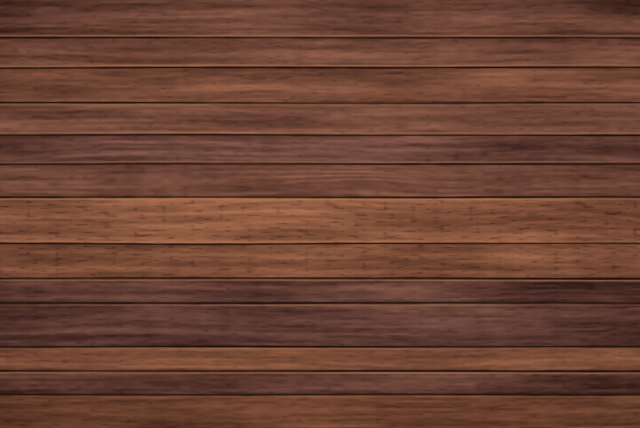
Reproduce this texture procedurally as a WebGL 1 fragment shader.

```glsl
precision highp float;
uniform vec2 u_resolution;

#define PLANKS 13.0
#define DARK_WOOD vec3(0.30, 0.18, 0.14)
#define LIGHT_WOOD vec3(0.58, 0.39, 0.30)
#define BARE_EDGE vec3(0.72, 0.48, 0.32)
#define GAP_COLOR vec3(0.11, 0.06, 0.05)
#define COOL_TINT vec3(0.97, 0.97, 1.08)
#define WARM_TINT vec3(1.05, 1.00, 0.91)
#define GAP_WIDTH 0.0021
#define EDGE_WIDTH 0.0024
#define GRAIN 0.72
#define PORES 0.34
#define VIGNETTE 0.75

float hash(vec2 p) {
  return fract(sin(dot(p, vec2(127.1, 311.7))) * 43758.55);
}

float noise(vec2 p) {
  vec2 i = floor(p), f = fract(p);
  f = f * f * (3.0 - 2.0 * f);
  return mix(mix(hash(i), hash(i + vec2(1, 0)), f.x),
             mix(hash(i + vec2(0, 1)), hash(i + vec2(1, 1)), f.x), f.y);
}

// Band of soft profile, never thinner than a pixel
float band(float d, float width) {
  float w = max(width, 0.6 / u_resolution.y);
  return exp(-d * d / (w * w)) * min(1.0, width / w);
}

// Long fibres, fine streaks and slow blotches along the board
float grain(vec2 p) {
  float blotch = noise(p * vec2(3.5, 22.0)) - 0.5;
  float fibre = noise(p * vec2(2.6, 75.0) + 31.0) - 0.5;
  float streak = noise(p * vec2(9.0, 160.0) + 67.0) - 0.5;
  float fleck = noise(p * vec2(45.0, 190.0) + 11.0) - 0.5;
  return 0.55 * blotch + 0.6 * fibre + 0.55 * streak + 0.3 * fleck;
}

void main() {
  vec2 uv = gl_FragCoord.xy / u_resolution;
  vec2 p = vec2(uv.x * u_resolution.x / u_resolution.y, 1.0 - uv.y);

  // Board heights, tones and warmth, from the top down
  mat4 heights = mat4(0.088, 0.070, 0.082, 0.076, 0.067, 0.078, 0.109, 0.080,
                      0.057, 0.102, 0.058, 0.055, 0.078, 0.0, 0.0, 0.0);
  mat4 tones = mat4(0.48, 0.54, 0.56, 0.55, 0.36, 0.52, 0.72, 0.65,
                    0.20, 0.30, 0.54, 0.32, 0.40, 0.0, 0.0, 0.0);
  mat4 warmths = mat4(0.4, 0.5, 0.7, 0.4, 0.1, 0.4, 0.9, 0.9,
                      0.1, 0.0, 0.9, 0.2, 1.0, 0.0, 0.0, 0.0);

  float top = 0.0, board = 0.0, tone = 0.0, warmth = 0.0;
  float gap = 0.0, edge = 0.0, shade = 0.0;
  for (int i = 0; i < 4; i++) {
    for (int j = 0; j < 4; j++) {
      float row = float(i * 4 + j);
      if (row < PLANKS) {
        float wobble = 0.003 * (noise(vec2(p.x * 2.2, row * 7.3)) - 0.5);
        float d = p.y - top + wobble;
        if (row < 0.5 || d > 0.0) {
          board = row;
          tone = tones[i][j];
          warmth = warmths[i][j];
        }
        if (row > 0.5) {
          // The bare edge lies above or below the gap
          float side = (mod(row, 3.0) < 0.5 || row > 7.5) ? 1.0 : -1.0;
          float wear = noise(vec2(p.x * 3.5, row * 13.7 + 4.0));
          float nick = noise(vec2(p.x * 24.0, row * 5.1 + 90.0));
          float open = 0.6 + 0.45 * wear;
          gap = max(gap, open * band(d, GAP_WIDTH * (0.7 + 0.6 * nick)));
          float bare = 0.35 + 0.45 * hash(vec2(row, 3.0)) + 0.3 * (wear - 0.5);
          edge = max(edge, bare * (0.75 + 0.25 * nick)
                     * band(d - side * 0.0052, EDGE_WIDTH));
          shade = max(shade, exp(-abs(d) / 0.007));
        }
        top += heights[i][j];
      }
    }
  }

  // Fibres bend slowly and swell around a faint knot
  vec2 knot = (p - vec2(0.87, 0.425)) / vec2(0.13, 0.025);
  vec2 fibre = p + vec2(board * 5.7, board * 0.37);
  fibre.y += 0.014 * (noise(p * vec2(3.0, 8.0) + board * 9.0) - 0.5);
  fibre.y += 0.014 * exp(-dot(knot, knot));
  float value = tone + GRAIN * grain(fibre);

  // Short dark pores, denser on some boards
  float pore = noise(fibre * vec2(60.0, 210.0) + 43.0);
  float density = 0.4 + 0.6 * smoothstep(0.5, 0.75, tone);
  value -= PORES * density * smoothstep(0.66, 0.95, pore);

  // Darker corners and board borders
  vec2 c = uv - 0.5;
  value += 0.08 - VIGNETTE * dot(c, c) - 0.14 * shade;

  vec3 color = mix(DARK_WOOD, LIGHT_WOOD, clamp(value, -0.35, 1.4));
  color *= mix(COOL_TINT, WARM_TINT, warmth);
  color = mix(color, BARE_EDGE * (1.0 - 0.5 * dot(c, c)), clamp(edge, 0.0, 1.0));
  color = mix(color, GAP_COLOR, clamp(gap, 0.0, 1.0));
  gl_FragColor = vec4(color, 1.0);
}
```
